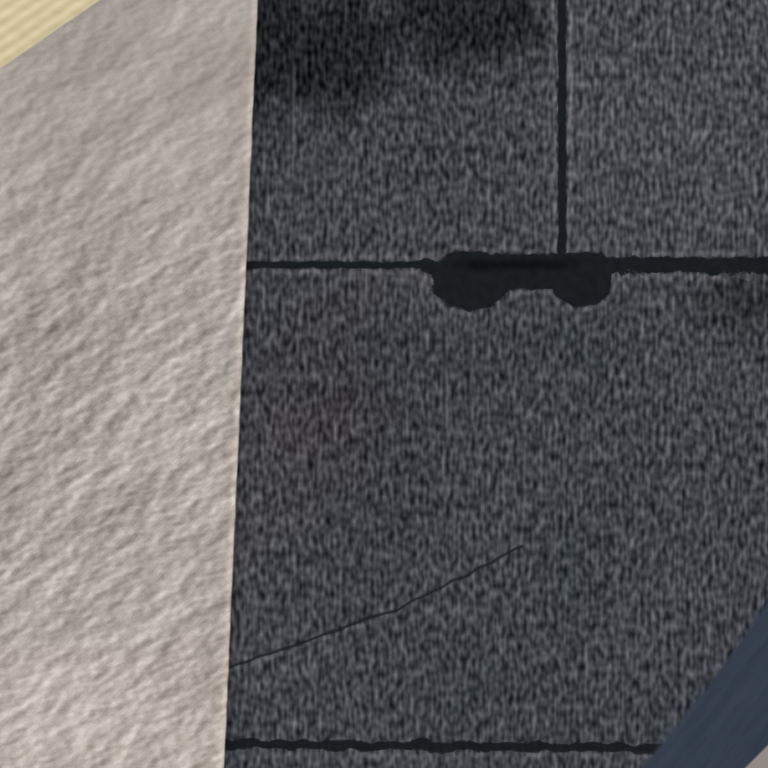
Give the GLSL for this texture, as a three.js fragment shader.

```glsl
#define CONCRETE vec3(0.665, 0.630, 0.605)
#define ASPHALT vec3(0.252, 0.262, 0.280)
#define TAR vec3(0.105, 0.118, 0.130)
#define PAINT vec3(0.82, 0.77, 0.62)
#define BLUE_STRIP vec3(0.205, 0.240, 0.290)
#define SOFT 0.0018
#define GRAIN 0.19
#define RELIEF 0.17

varying vec2 vUv;

vec2 hashGradient(vec2 cell) {
  vec3 q = fract(cell.xyx * vec3(0.1031, 0.1030, 0.0973));
  q += dot(q, q.yzx + 33.33);
  float angle = 6.2832 * fract((q.x + q.y) * q.z);
  return vec2(cos(angle), sin(angle));
}

float noise(vec2 p) {
  vec2 i = floor(p), f = fract(p);
  vec2 u = f * f * f * (f * (f * 6.0 - 15.0) + 10.0);
  vec2 e = vec2(1.0, 0.0);
  float low = mix(dot(hashGradient(i), f), dot(hashGradient(i + e), f - e), u.x);
  float high = mix(dot(hashGradient(i + e.yx), f - e.yx), dot(hashGradient(i + 1.0), f - 1.0), u.x);
  return mix(low, high, u.y);
}

float fbm(vec2 p) {
  float sum = 0.0, gain = 1.0;
  for (int i = 0; i < 4; i++) {
    sum += gain * noise(p);
    p = p * 2.03 + 17.0;
    gain *= 0.55;
  }
  return sum;
}

float inside(float d) { return 1.0 - smoothstep(-SOFT, SOFT, d); }

float segment(vec2 p, vec2 a, vec2 b) {
  vec2 ab = b - a;
  return length(p - a - ab * clamp(dot(p - a, ab) / dot(ab, ab), 0.0, 1.0));
}

float blob(vec2 p, vec2 center, vec2 radius) {
  return (length((p - center) / radius) - 1.0) * min(radius.x, radius.y);
}

// Pale slab with slanted, side-lit ripples
vec3 concrete(vec2 p) {
  vec2 q = mat2(0.84, -0.54, 0.54, 0.84) * p;
  float broad = fbm(q * vec2(4.0, 11.0));
  float ripple = fbm(q * vec2(24.0, 48.0)) - fbm((q + vec2(0.004, -0.006)) * vec2(24.0, 48.0));
  float fine = noise(q * vec2(85.0, 130.0));
  float relief = mix(1.0, 0.5, smoothstep(0.5, 0.95, p.y));
  vec3 color = CONCRETE + 0.08 * broad + relief * (RELIEF * ripple + 0.07 * fine);
  color += vec3(0.045, 0.04, 0.035) * (1.0 - smoothstep(0.0, 0.35, p.y));
  return color - 0.025 * smoothstep(0.6, 1.0, p.y);
}

// Dark surface with vertical brushing, tinted areas and stains
vec3 asphalt(vec2 p) {
  float grain = noise(p * vec2(150.0, 95.0)) + 0.7 * noise(p * vec2(205.0, 42.0) + 9.0);
  grain += 0.4 * noise(p * vec2(70.0, 60.0) + 31.0);
  float patches = fbm(p * 5.0 + 3.0);
  vec3 color = ASPHALT + 0.03 * patches;
  float warm = exp(-3.0 * dot((p - vec2(0.43, 0.48)) / vec2(0.2, 0.26), (p - vec2(0.43, 0.48)) / vec2(0.2, 0.26)));
  color += vec3(0.005, -0.015, -0.014) * (warm + 0.6 * patches);
  color += 0.025 * smoothstep(0.65, 0.75, p.x) * smoothstep(0.64, 0.72, p.y);
  float stain = blob(p, vec2(0.39, 0.94), vec2(0.14, 0.085));
  stain = min(stain, blob(p, vec2(0.61, 0.98), vec2(0.1, 0.07)));
  stain += 0.04 * fbm(p * 18.0);
  color *= 1.0 - 0.45 * (1.0 - smoothstep(-0.04, 0.035, stain));
  float shade = 1.0 - smoothstep(0.0, 0.07, abs(p.y - 0.61));
  color *= 1.0 - 0.25 * shade * smoothstep(0.86, 0.97, p.x);
  return color + GRAIN * grain * (0.5 + 1.7 * color.g);
}

// Joints and the pothole where they meet
float jointDistance(vec2 p) {
  float rough = 0.006 * fbm(p * 48.0);
  float right = smoothstep(0.6, 0.8, p.x);
  float across = abs(p.y - 0.655 + 0.4 * rough) - mix(0.0045, 0.010, right) - rough * right;
  float upright = max(abs(p.x - 0.732 + 0.4 * rough) - 0.0055, 0.65 - p.y);
  float hole = blob(p, vec2(0.613, 0.636), vec2(0.052, 0.039));
  hole = min(hole, blob(p, vec2(0.757, 0.640), vec2(0.041, 0.040)));
  hole = min(hole, segment(p, vec2(0.60, 0.646), vec2(0.76, 0.646)) - 0.023);
  hole = min(hole, segment(p, vec2(0.555, 0.655), vec2(0.61, 0.63)) - 0.009);
  return min(min(across, upright), max(hole, p.y - 0.672) + 0.7 * rough);
}

void main() {
  vec2 p = vUv;
  vec3 color = asphalt(p);

  // Joint shadow and lit rim
  float joint = jointDistance(p);
  float rim = exp(-pow((joint - 0.005) / 0.0035, 2.0));
  color += vec3(0.09, 0.085, 0.085) * rim * (0.65 + noise(p * 45.0));
  vec3 tar = TAR + 0.02 * noise(p * 90.0);
  tar -= 0.045 * (1.0 - smoothstep(0.0, 0.012, abs(p.y - 0.655))) * (1.0 - smoothstep(0.04, 0.1, abs(p.x - 0.67)));
  color = mix(color, tar, inside(joint));

  // Thin slanted fissure and lower joint
  vec2 w = p + vec2(0.0, 0.004 * noise(p * 38.0));
  float fissure = min(segment(w, vec2(0.29, 0.128), vec2(0.52, 0.208)), segment(w, vec2(0.52, 0.208), vec2(0.68, 0.288)));
  color += 0.05 * exp(-pow((segment(w, vec2(0.29, 0.123), vec2(0.52, 0.203)) - 0.001) / 0.002, 2.0));
  color = mix(color, TAR, 0.75 * inside(fissure - 0.0017));
  float lower = abs(p.y - 0.031 + 0.01 * (p.x - 0.3) + 0.006 * fbm(p * 32.0));
  color = mix(color, TAR * 0.85, 0.9 * inside(lower - 0.006));
  color += 0.05 * exp(-pow((p.y - 0.016) / 0.005, 2.0));

  // Blue strip and pale corner
  float strip = 0.79 * (0.834 + 0.76 * p.y - p.x) + 0.004 * sin(p.y * 14.0);
  vec3 blue = BLUE_STRIP + 0.025 * fbm(vec2(p.x - 0.76 * p.y, p.y) * vec2(60.0, 15.0));
  color = mix(color, blue, 1.0 - smoothstep(-0.006, 0.004, strip));
  color = mix(color, CONCRETE * 0.85, inside(0.7 * (0.97 + p.y - p.x)));

  // Concrete border and painted corner
  float border = p.x - (0.292 + 0.044 * p.y + 0.001 * noise(p * 35.0));
  color *= 1.0 - 0.3 * exp(-max(border, 0.0) / 0.006);
  vec3 slab = concrete(p) + vec3(0.08, 0.07, 0.05) * exp(-pow((border + 0.004) / 0.004, 2.0));
  color = mix(color, slab, inside(border));
  float corner = 0.82 * (0.911 + 0.685 * p.x - p.y);
  vec3 paint = PAINT + 0.035 * sin(corner * 430.0) + 0.05 * noise(p * vec2(50.0, 90.0));
  color = mix(color, paint, inside(corner));

  gl_FragColor = vec4(clamp(color, 0.0, 1.0), 1.0);
}
```
